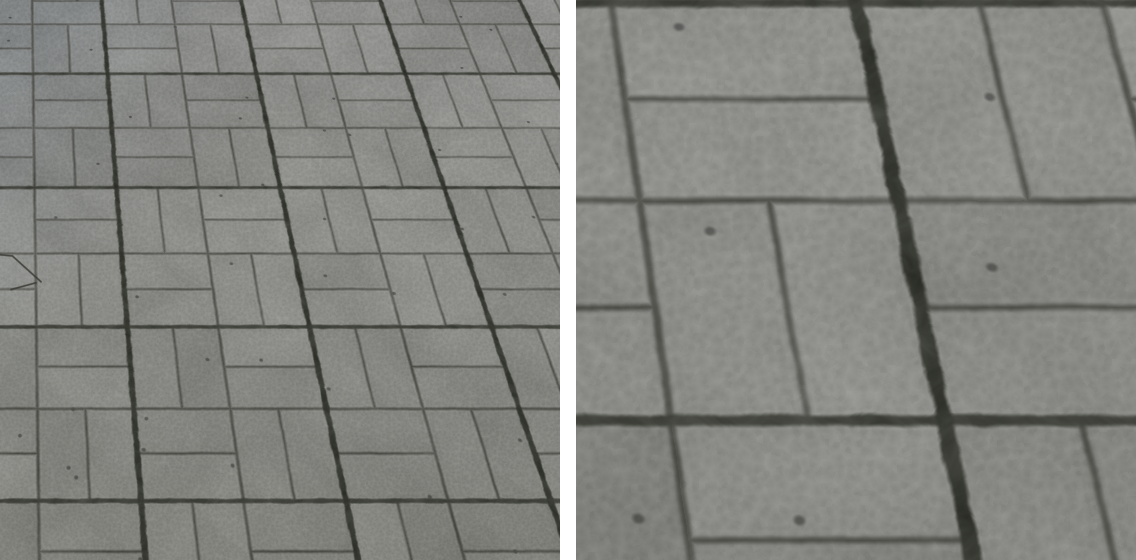
Left, the full canvas; right, a detail of the centre.
This texture is drawn by a WebGL 1 fragment shader. Its source:

```glsl
precision highp float;
// Grey paving slabs in perspective, each a two by two basket weave of paired bricks.

uniform vec2 u_resolution;

// View: rows converge towards a horizon above the canvas
const float HORIZON = 1.8984;       // height of the horizon above the top edge
const float SLAB_WIDTH = 0.131;     // slab width per unit of depth
const float SLAB_DEPTH = 0.04485;   // step of inverse depth per slab row
const float FIRST_ROW = 0.4926;     // inverse depth of the first full row
const vec2 COLUMN = vec2(0.1816, 0.0785); // start and slant of the first column

// Half widths of the joints, in slabs
const vec2 SLAB_JOINT = vec2(0.0150, 0.0115);
const float CELL_JOINT = 0.0072;
const float BRICK_JOINT = 0.0062;
const float SOFTNESS = 0.0016;      // edge blur in canvas units
const float WOBBLE = 0.0022;

const vec3 STONE = vec3(0.548, 0.550, 0.540);
const vec3 JOINT = vec3(0.325, 0.325, 0.305);
const vec3 DEEP_JOINT = vec3(0.205, 0.215, 0.185);
const vec3 TWIG = vec3(0.23, 0.23, 0.21);
const float SLAB_VARIATION = 0.050;
const float BRICK_VARIATION = 0.030;
const float MOTTLE = 0.030;
const float GRAIN = 0.045;

float hash(vec2 p) {
  vec3 h = fract(vec3(p.xyx) * vec3(0.1031, 0.1030, 0.0973));
  h += dot(h, h.yzx + 33.33);
  return fract((h.x + h.y) * h.z);
}

// Cellular noise: distance to the nearest point, and that point's random value
vec2 cellular(vec2 p) {
  vec2 cell = floor(p), nearest = vec2(4.0, 0.0);
  for (int j = -1; j <= 1; j++) {
    for (int i = -1; i <= 1; i++) {
      vec2 id = cell + vec2(float(i), float(j));
      vec2 point = id + vec2(hash(id + 3.7), hash(id + 61.3));
      float d = distance(p, point);
      if (d < nearest.x) nearest = vec2(d, hash(id + 17.9));
    }
  }
  return nearest;
}

// Layered, warped sines, about -1 to 1
float waves(vec2 p) {
  float sum = 0.0, weight = 0.5;
  for (int i = 0; i < 4; i++) {
    p += 0.6 * sin(p.yx * 1.3 + 1.7);
    sum += weight * sin(p.x) * cos(p.y * 0.9 + 0.5);
    p = mat2(1.2, 1.5, -1.5, 1.2) * p + 2.1;
    weight *= 0.6;
  }
  return sum;
}

float line(float d, float halfWidth, float blur) {
  return 1.0 - smoothstep(halfWidth - blur, halfWidth + blur, d);
}

float segment(vec2 p, vec2 a, vec2 b) {
  vec2 ab = b - a;
  return length(p - a - ab * clamp(dot(p - a, ab) / dot(ab, ab), 0.0, 1.0));
}

void main() {
  vec2 p = gl_FragCoord.xy / u_resolution;
  p.y = 1.0 - p.y;

  // Ground coordinates, one unit per slab
  float depth = p.y + HORIZON;
  vec2 scale = vec2(SLAB_WIDTH * depth, SLAB_DEPTH * depth * depth);
  vec2 ground = vec2((p.x - COLUMN.x - COLUMN.y * p.y) / scale.x,
                     (FIRST_ROW - 1.0 / depth) / SLAB_DEPTH);
  ground += WOBBLE * vec2(waves(ground * 19.0), waves(ground * 17.0 + 5.0));
  vec2 blur = (SOFTNESS + 0.5 / u_resolution) / scale;

  // Slab, cell and brick; the brick direction alternates like a chessboard
  vec2 slab = floor(ground), cell = floor(ground * 2.0);
  vec2 inSlab = ground - slab, inCell = ground * 2.0 - cell;
  float flat_ = mod(cell.x + cell.y, 2.0);
  float across = mix(inCell.x, inCell.y, flat_);
  vec2 brick = vec2(cell.x * 2.0 + step(0.5, across), cell.y);

  // Joints, from the widest to the finest
  vec2 slabEdge = 0.5 - abs(inSlab - 0.5);
  vec2 cellEdge = 0.25 - 0.5 * abs(inCell - 0.5);
  float split = 0.5 * abs(across - 0.5);
  float ragged = 1.0 + 0.35 * waves(ground * 34.0 + 9.0);
  float deepX = line(slabEdge.x, SLAB_JOINT.x * ragged, blur.x);
  float deepY = line(slabEdge.y, SLAB_JOINT.y * ragged, blur.y);
  float fine = max(line(cellEdge.x, CELL_JOINT, blur.x), line(cellEdge.y, CELL_JOINT, blur.y));
  fine = max(fine, line(split, BRICK_JOINT, mix(blur.x, blur.y, flat_)));
  fine *= 0.86 + 0.22 * waves(ground * 8.0 + 2.0);

  // Stone: tone of slab and brick, clouds, grain and a dusty rim
  float edge = min(min(cellEdge.x, cellEdge.y), split);
  float tone = SLAB_VARIATION * (hash(slab + 20.0) - 0.5) + BRICK_VARIATION * (hash(brick + 40.0) - 0.5);
  tone += MOTTLE * waves(ground * 5.0 + 9.0 * hash(brick + 70.0)) + 0.018 * waves(ground * 1.7 + 4.0);
  tone += GRAIN * (cellular(p * 150.0).x - 0.48) + 0.5 * GRAIN * (cellular(p * 290.0).y - 0.5);
  tone += 0.022 * line(abs(edge - 0.017), 0.003, 0.006) - 0.035 * line(edge, 0.012, 0.03);
  tone -= 0.025 * smoothstep(0.45, 1.0, p.y);
  vec3 color = STONE + tone;
  color += vec3(-0.012, 0.0, 0.012) * (1.0 - smoothstep(0.0, 0.6, p.x + p.y * 0.7));
  color += vec3(0.002, 0.004, -0.010) * p.y;

  // Sparse dark specks
  vec2 speck = cellular(ground * 7.0);
  color *= 1.0 - 0.35 * step(0.93, speck.y) * line(speck.x, 0.07, 0.04);

  // Fill the joints, darkest between columns of slabs
  color = mix(color, JOINT + 0.5 * tone, clamp(fine, 0.0, 1.0));
  vec3 soil = DEEP_JOINT + 0.06 * waves(ground * 27.0);
  color = mix(color, soil + 0.035, deepY * 0.9);
  color = mix(color, soil, deepX * 0.95);

  // A bent twig at the left edge
  float twig = min(segment(p, vec2(-0.02, 0.453), vec2(0.022, 0.457)),
                   segment(p, vec2(0.022, 0.457), vec2(0.073, 0.503)));
  twig = min(twig, segment(p, vec2(0.064, 0.505), vec2(0.020, 0.517)));
  color = mix(color, TWIG, 0.85 * line(twig, 0.0016, 0.0014));

  gl_FragColor = vec4(clamp(color, 0.0, 1.0), 1.0);
}
```
